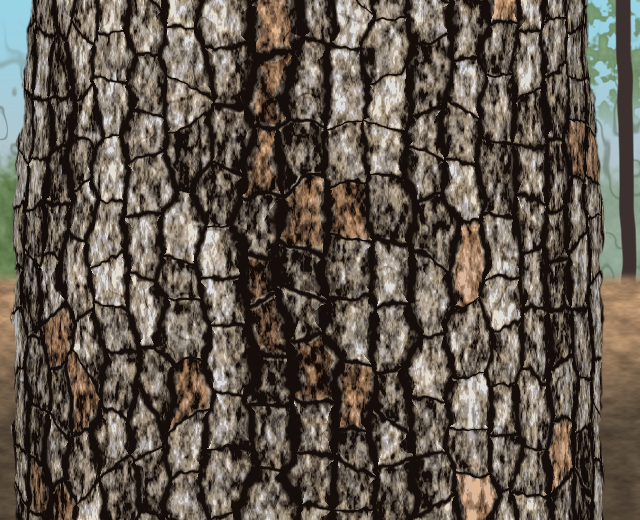
A Shadertoy shader for this texture:

```glsl
// Old tree trunk with pale, cracked bark plates in front of a hazy landscape
#define PLATE vec2(0.080, 0.112)   // plate size, in canvas heights
#define COLUMN_PULL 1.6            // how strictly plates line up in columns
#define GAP_UPRIGHT 0.019          // half width of upright furrows
#define GAP_LEVEL 0.0045           // half width of level cracks
#define GRAIN 1.55                 // contrast of the fine bark grain
#define PLATE_TONE 0.56            // mean tone of the plates
#define TRUNK_X 0.592              // trunk axis as part of the canvas height
#define WARM_SHARE 0.10            // share of rust coloured plates

float hash(vec2 p) {
    vec3 q = fract(p.xyx * vec3(0.1031, 0.1030, 0.0973));
    q += dot(q, q.yzx + 33.33);
    return fract((q.x + q.y) * q.z);
}

float noise(vec2 p) {
    vec2 i = floor(p), f = fract(p);
    f = f * f * (3.0 - 2.0 * f);
    return mix(mix(hash(i), hash(i + vec2(1, 0)), f.x),
               mix(hash(i + vec2(0, 1)), hash(i + vec2(1, 1)), f.x), f.y);
}

float fbm(vec2 p) {
    return 0.5 * noise(p) + 0.3 * noise(p * 2.1 + 7.3) + 0.2 * noise(p * 4.3 + 19.1);
}

// Vector from q to the seed of a plate near it; every column is shifted
vec2 seedVector(vec2 q, vec2 offset, out vec2 id) {
    float column = floor(q.x) + offset.x;
    float shift = hash(vec2(column, 91.0));
    id = vec2(column, floor(q.y + shift) + offset.y);
    vec2 jitter = vec2(0.36, 0.72) * (vec2(hash(id), hash(id + 57.0)) - 0.5);
    vec2 seed = id + 0.5 + jitter - vec2(0.0, shift);
    return (seed - q) * PLATE * vec2(COLUMN_PULL, 1.0);
}

// x: distance to the plate border, y: how upright that border is
vec2 plateBorder(vec2 q, out vec2 plateId) {
    vec2 id, nearest = vec2(9.0);
    for (int k = 0; k < 15; k++) {
        vec2 r = seedVector(q, vec2(k % 3 - 1, k / 3 - 2), id);
        if (dot(r, r) < dot(nearest, nearest)) { nearest = r; plateId = id; }
    }
    vec2 border = vec2(9.0, 0.0);
    for (int k = 0; k < 25; k++) {
        vec2 r = seedVector(q, vec2(k % 5 - 2, k / 5 - 2), id);
        vec2 away = r - nearest;
        if (dot(away, away) < 1e-7) continue;
        vec2 normal = normalize(away);
        float d = dot(0.5 * (r + nearest), normal);
        if (d < border.x) border = vec2(d, abs(normal.x));
    }
    return border;
}

// Bark colours from the black furrows up to the bleached faces
vec3 barkColour(float tone) {
    vec3 ramp[6] = vec3[6](vec3(0.08, 0.05, 0.04), vec3(0.28, 0.24, 0.20),
                           vec3(0.45, 0.41, 0.37), vec3(0.62, 0.57, 0.49),
                           vec3(0.72, 0.68, 0.66), vec3(0.88, 0.87, 0.84));
    float x = clamp(tone, 0.0, 0.999) * 5.0;
    int i = int(x);
    return mix(ramp[i], ramp[i + 1], smoothstep(0.1, 0.9, fract(x)));
}

vec3 bark(vec2 p) {
    // Bend the surface, with slow waves and ragged fine edges
    vec2 w = p + 0.034 * (vec2(noise(p * vec2(5, 4)), noise(p * 6.0 + 31.0)) - 0.5);
    w += 0.017 * (vec2(noise(p * 26.0), noise(p * 26.0 + 11.0)) - 0.5);
    w += 0.007 * (vec2(noise(p * 85.0), noise(p * 85.0 + 23.0)) - 0.5);

    vec2 id;
    vec2 border = plateBorder(w / PLATE, id);
    float rough = smoothstep(0.50, 0.80, noise(p * vec2(9.0, 2.6) + 4.0));
    float gap = mix(GAP_LEVEL, GAP_UPRIGHT, smoothstep(0.45, 0.95, border.y));
    gap *= 0.45 + 0.95 * noise(p * vec2(12, 7) + 3.0) + 0.6 * rough;

    // Grain runs upright; a few fissures split the plates
    float grain = fbm(p * vec2(110.0, 55.0) + id * 3.7);
    float flakes = noise(p * vec2(60.0, 26.0) + 40.0);
    float fissure = smoothstep(0.0, 0.07, abs(noise(w * vec2(34.0, 13.0) + id) - 0.5));
    float tone = PLATE_TONE + 0.42 * (hash(id + 17.0) - 0.5);
    tone += GRAIN * (grain - 0.5) + 0.35 * (flakes - 0.5);
    tone -= 0.22 * rough + 0.24 * (1.0 - fissure);
    tone += 0.10 * smoothstep(0.0, 0.025, border.x - gap) - 0.05;

    // Furrows are black at the core with brown crumbs on the flanks
    float flank = smoothstep(0.15, 1.1, border.x / gap);
    float furrow = 0.75 * flank * smoothstep(0.25, 0.85, grain);
    float face = smoothstep(-0.002, 0.004, border.x - gap);
    vec3 colour = barkColour(mix(furrow, tone, face));

    float warm = step(1.0 - WARM_SHARE, hash(id + 73.0)) * face;
    colour *= mix(vec3(1.0), vec3(0.98, 0.78, 0.62), warm * 0.8);
    float tint = noise(p * 48.0 + 61.0) - 0.5;
    return colour * (1.0 + tint * vec3(0.06, 0.0, -0.12));
}

vec3 landscape(vec2 p, float right) {
    vec3 sky = mix(vec3(0.70, 0.77, 0.80), vec3(0.60, 0.83, 0.90), smoothstep(0.65, 1.0, p.y));
    float leaves = fbm(p * 38.0);
    float twigs = 1.0 - smoothstep(0.0, 0.09, abs(noise(p * vec2(36, 28)) - 0.5));
    vec3 colour = mix(sky, vec3(0.38, 0.42, 0.38), 0.55 * twigs * smoothstep(0.98, 0.8, p.y));
    vec3 green = mix(vec3(0.24, 0.35, 0.16), vec3(0.52, 0.62, 0.42), leaves);
    float canopy = smoothstep(0.42, 0.58, leaves) * smoothstep(0.72, 0.85, p.y) * right;
    float hedge = smoothstep(0.72, 0.64, p.y + 0.08 * (leaves - 0.5));
    colour = mix(colour, green, max(0.8 * canopy, hedge * mix(0.9, 0.45, right)));
    float stem = abs(p.x - 1.208 + 0.02 * (p.y - 0.7) + 0.006 * noise(p * 20.0));
    colour = mix(colour, vec3(0.23, 0.19, 0.18), right * smoothstep(0.016, 0.012, stem));
    vec3 soil = mix(vec3(0.33, 0.28, 0.22), vec3(0.68, 0.54, 0.41), smoothstep(0.15, 0.42, p.y));
    soil *= 0.7 + 0.6 * fbm(p * vec2(30.0, 75.0));
    return mix(colour, soil, smoothstep(0.48, 0.45, p.y));
}

void mainImage(out vec4 fragColor, in vec2 fragCoord) {
    vec2 p = fragCoord / iResolution.y;
    float pixel = 1.5 / iResolution.y;
    float side = p.x - TRUNK_X;

    // Trunk outline widens downwards and is nibbled by the bark
    float radius = 0.533 + 0.033 * smoothstep(1.0, 0.55, p.y);
    float outline = radius + 0.022 * (fbm(vec2(sign(side) * 5.0, p.y * 18.0)) - 0.5);
    float s = clamp(side / (radius + 0.015), -0.995, 0.995);
    vec3 trunk = bark(vec2(asin(s) * radius + 3.0, p.y + 2.0));
    trunk *= 1.0 - 0.22 * smoothstep(0.75, 1.0, abs(s));

    float inside = smoothstep(-pixel, pixel, outline - abs(side));
    fragColor = vec4(mix(landscape(p, step(0.0, side)), trunk, inside), 1.0);
}
```
